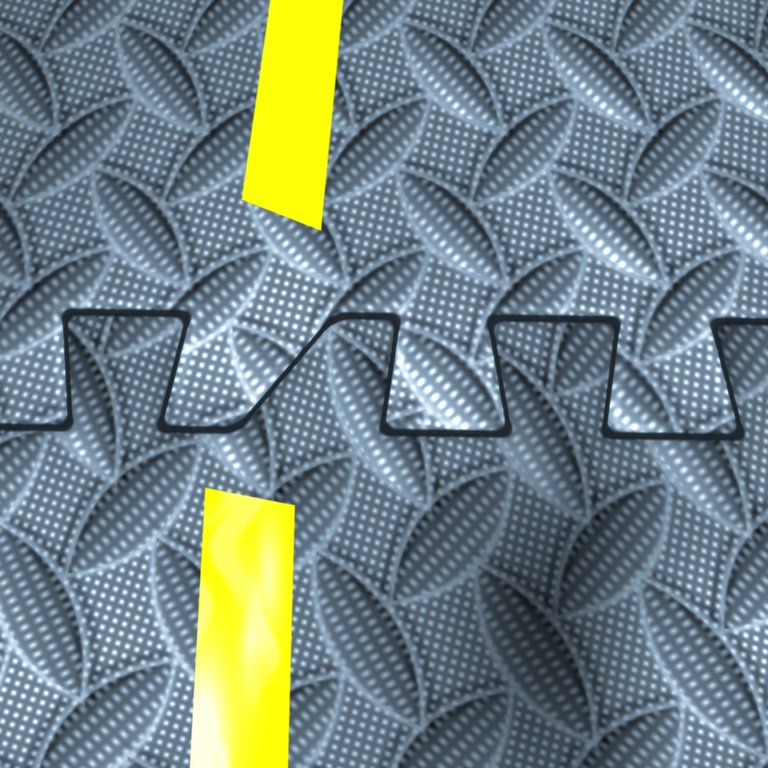
Write a three.js fragment shader that draws this texture.

```glsl
// Two interlocking rubber floor mats with a raised leaf tread, split by a dark
// dovetail seam and crossed by yellow tape. Each mat is a perspective lattice
// holding one leaf of each slant per cell; the seam is a union of tapered tabs.
varying vec2 vUv;

const vec3 RUBBER_TINT = vec3(0.85, 1.01, 1.15);
const vec3 PALE_TINT = vec3(0.94, 1.02, 1.07);
const vec3 SEAM_COLOR = vec3(0.1, 0.13, 0.16);
const vec3 TAPE_COLOR = vec3(1.0, 1.0, 0.03);
const vec3 GLARE_COLOR = vec3(1.0, 1.0, 0.9);
const float BASE_TONE = 0.525;
const float RIM_TONE = 0.69;
const float PEBBLES = 16.0;       // per lattice column
const float PEBBLE_DEPTH = 0.36;
const float SEAM_TOP = 0.405;     // heights are measured from the top edge
const float SEAM_BOTTOM = 0.556;
const float SEAM_SLOPE = 0.014;
const float CORNER = 0.016;
const float EDGE = 0.0015;

float hash(vec2 p) { return fract(sin(dot(p, vec2(127.1, 311.7))) * 43758.5); }

float noise(vec2 p) {
  vec2 i = floor(p), f = fract(p);
  f *= f * (3.0 - 2.0 * f);
  return mix(mix(hash(i), hash(i + vec2(1, 0)), f.x),
             mix(hash(i + vec2(0, 1)), hash(i + vec2(1, 1)), f.x), f.y);
}

float glow(vec2 q, vec2 center, vec2 radius) {
  vec2 d = (q - center) / radius;
  return exp(-dot(d, d));
}

float smoothMax(float a, float b, float k) {
  float h = max(k - abs(a - b), 0.0) / k;
  return max(a, b) + h * h * k * 0.25;
}

// Tapered strip, negative inside; x is left top, left bottom, right top, right bottom.
float strip(vec2 q, vec4 x, float top, float bottom) {
  float h = bottom - top, t = (q.y - top) / h;
  float left = (mix(x.x, x.y, t) - q.x) * h / length(vec2(x.y - x.x, h));
  float right = (q.x - mix(x.z, x.w, t)) * h / length(vec2(x.w - x.z, h));
  return max(left, right);
}

float tab(vec2 q, vec4 x) { return strip(q, x, SEAM_TOP, SEAM_BOTTOM); }

// Negative on the upper mat; q is already levelled along the seam.
float seamDistance(vec2 q) {
  float tabs = min(tab(q, vec4(-1.0, -1.0, 0.084, 0.092)),
                   tab(q, vec4(0.246, 0.207, 0.436, 0.308)));
  tabs = min(tabs, tab(q, vec4(0.519, 0.497, 0.637, 0.664)));
  tabs = min(tabs, tab(q, vec4(0.805, 0.786, 0.927, 0.967)));
  tabs = smoothMax(tabs, q.y - SEAM_BOTTOM, CORNER);
  return -smoothMax(SEAM_TOP - q.y, -tabs, CORNER);
}

float pebbles(vec2 g) {
  vec2 c = 0.5 + 0.5 * cos(6.2832 * PEBBLES * g);
  return c.x * c.y - 0.25;
}

// Adds one leaf to the ground tone; size holds half length and half width.
float addLeaf(float tone, vec2 d, vec2 dir, vec2 size, float gloss) {
  dir = normalize(dir);
  float a = dot(d, dir), b = d.x * dir.y - d.y * dir.x;
  float lens = abs(b) - size.y * (1.0 - a * a / (size.x * size.x));
  float away = b / size.y;
  float ribs = pebbles(vec2(a, b * 0.65) + 0.01) * PEBBLE_DEPTH * 0.85;
  float body = BASE_TONE - 0.09 + ribs - 0.1 * away;
  body += gloss * smoothstep(0.5, -0.7, away) * (0.7 + 0.5 * a / size.x);
  body -= 0.19 * smoothstep(-0.07, 0.0, lens) * smoothstep(-0.3, 0.6, away);
  tone -= 0.13 * exp(-pow((lens - 0.07) / 0.035, 2.0)) * smoothstep(-0.2, 0.6, away);
  tone = mix(tone, body, smoothstep(0.014, -0.014, lens));
  float rim = exp(-pow((lens - 0.014) / 0.026, 2.0));
  return mix(tone, RIM_TONE - 0.06 * away, rim * (0.68 - 0.1 * away));
}

float tread(vec2 g, float aspect, vec2 fallDir, vec2 fallSize, vec2 riseDir, vec2 riseSize, float gloss) {
  vec2 scale = vec2(1.0, aspect), s = g * scale;
  float tone = BASE_TONE + PEBBLE_DEPTH * pebbles(vec2(s.x + 0.2 * s.y, s.y - 0.25 * s.x));
  tone = addLeaf(tone, (fract(g) - 0.5) * scale, riseDir, riseSize, 0.02);
  return addLeaf(tone, (fract(g + 0.5) - 0.5) * scale, fallDir, fallSize, gloss);
}

float lighting(vec2 q) {
  float l = 0.94 + 0.2 * glow(q, vec2(0.08, 0.86), vec2(0.28)) - 0.1 * glow(q, vec2(0.0), vec2(0.3));
  l += 0.22 * glow(q, vec2(0.35, 0.41), vec2(0.14)) + 0.2 * glow(q, vec2(0.6, 0.5), vec2(0.1));
  l += 0.25 * glow(q, vec2(0.95, 0.87), vec2(0.14)) + 0.12 * glow(q, vec2(0.85, 0.35), vec2(0.22));
  l -= 0.48 * glow(q, vec2(0.7, 0.83), vec2(0.12, 0.23)) + 0.1 * glow(q, vec2(0.82, 0.7), vec2(0.1));
  return l + 0.08 * (noise(q * 9.0) - 0.5);
}

void main() {
  vec2 q = vec2(vUv.x, 1.0 - vUv.y);

  // Mats
  float up = q.y - 0.098, low = q.y - 0.544;
  vec2 upper = vec2((q.x - 0.586) / (0.189 + 0.07 * up), up / (0.19 + 0.03 * up));
  vec2 lower = vec2((q.x - 0.492 + 0.05 * low) / (0.2 + 0.06 * low), (low - 0.085 * (q.x - 0.488)) / 0.289);
  float upperTone = tread(upper, 1.0, vec2(0.68, 0.73), vec2(0.5, 0.17), vec2(0.71, -0.7), vec2(0.5, 0.165),
                          mix(0.04, 0.34, q.x));
  float lowerTone = tread(lower, 1.35, vec2(0.36, 0.54), vec2(0.61, 0.205), vec2(0.36, -0.44), vec2(0.56, 0.215),
                          mix(0.26, 0.0, smoothstep(0.6, 0.74, q.y)));
  vec2 level = q - vec2(0.0, SEAM_SLOPE * q.x);
  float seam = seamDistance(level);
  float joint = glow(vec2(level.y), vec2(0.47), vec2(0.075));
  float tone = mix(upperTone + 0.06 * joint, lowerTone - 0.05 * joint, smoothstep(-EDGE, EDGE, seam)) * lighting(q);
  tone += 0.1 * glow(vec2(seam), vec2(-0.012), vec2(0.007));
  tone *= 1.0 - 0.28 * exp(-max(seam, 0.0) / 0.012) * step(0.0, seam);
  tone += 0.5 * max(tone - 0.64, 0.0);
  vec3 color = tone * mix(RUBBER_TINT, PALE_TINT, smoothstep(0.65, 0.95, tone));
  float rise = min(abs(level.y - SEAM_TOP), abs(level.y - SEAM_BOTTOM));
  float width = mix(0.007, 0.0045, smoothstep(0.006, 0.02, rise));
  color = mix(color, SEAM_COLOR, 0.92 * smoothstep(width, width * 0.35, abs(seam)));

  // Tape strips
  float far = max(strip(q, vec4(0.352, 0.309, 0.447, 0.418), 0.0, 0.3), q.y - 0.26 - 0.392 * (q.x - 0.315));
  float near = max(strip(q, vec4(0.266, 0.247, 0.384, 0.375), 0.658, 1.0), 0.635 + 0.196 * (q.x - 0.267) - q.y);
  float streaks = noise(vec2(q.x * 34.0 + 2.5 * noise(q * 14.0), q.y * 11.0));
  float glare = 0.4 * smoothstep(0.6, 0.9, streaks) + 1.2 * glow(q, vec2(0.265, 0.96), vec2(0.035, 0.11));
  glare += 0.7 * glow(q, vec2(0.35, 0.75), vec2(0.016, 0.07)) + 0.5 * glow(q, vec2(0.325, 0.86), vec2(0.014, 0.06));
  vec3 glossy = mix(TAPE_COLOR, GLARE_COLOR, clamp(glare, 0.0, 1.0));
  color = mix(color, TAPE_COLOR, smoothstep(EDGE, -EDGE, far));
  color = mix(color, glossy, smoothstep(EDGE, -EDGE, near));
  gl_FragColor = vec4(clamp(color, 0.0, 1.0), 1.0);
}
```
